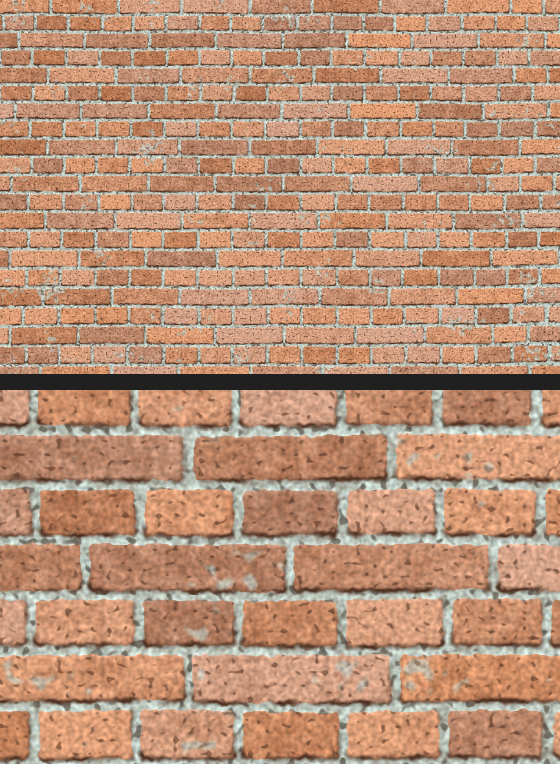
Top, the full canvas; bottom, a detail of the centre.
This texture is drawn by a Shadertoy shader. Its source:

```glsl
// Lengths are fractions of the canvas height, y runs downward
const float FIRST_COURSE = 0.0391;     // top of course zero
const float COURSE_HEIGHT = 0.0459;
const float COURSE_GROWTH = 0.000178;  // courses get taller downward
const float BRICK_PITCH = 0.1758;
const float PITCH_GROWTH = 0.00059;
const float BOND_CENTER = 0.576;       // joint that all courses align to
const float MORTAR_WIDTH = 0.0086;
const float CORNER_RADIUS = 0.004;
const float EDGE_ROUGHNESS = 0.0024;
const float JOINT_JITTER = 0.07;
const float REPAIR_START = 1.29;       // right strip with cut bricks
const float CUT_CHANCE = 0.65;
const float SHADOW_WIDTH = 0.0024;
const float GRAIN = 0.2;
const float BROAD_TONE = 0.3;

const vec3 BRICK_LIGHT = vec3(0.83, 0.61, 0.48);
const vec3 BRICK_DARK = vec3(0.65, 0.43, 0.31);
const vec3 PIT = vec3(0.31, 0.19, 0.13);
const vec3 MORTAR_LIGHT = vec3(0.78, 0.84, 0.81);
const vec3 MORTAR_MID = vec3(0.67, 0.68, 0.63);
const vec3 MORTAR_DARK = vec3(0.45, 0.44, 0.40);
const vec3 ORANGE_TINT = vec3(1.03, 0.97, 0.89);
const vec3 PINK_TINT = vec3(0.97, 1.00, 1.06);

vec2 hash2(vec2 p) {
    vec3 q = fract(vec3(p.xyx) * vec3(0.1031, 0.1030, 0.0973));
    q += dot(q, q.yzx + 33.33);
    return fract((q.xx + q.yz) * q.zy);
}

float gradientAt(vec2 cell, vec2 offset) {
    float angle = 6.2832 * hash2(cell).x;
    return dot(vec2(cos(angle), sin(angle)), offset);
}

float gradientNoise(vec2 p) {
    vec2 i = floor(p), f = fract(p);
    vec2 w = f * f * f * (f * (f * 6.0 - 15.0) + 10.0);
    vec2 e = vec2(1.0, 0.0);
    return mix(mix(gradientAt(i, f), gradientAt(i + e, f - e), w.x),
               mix(gradientAt(i + e.yx, f - e.yx), gradientAt(i + e.xx, f - e.xx), w.x), w.y);
}

float roundedBox(vec2 p, vec2 halfSize, float radius) {
    vec2 q = abs(p) - halfSize + radius;
    return length(max(q, 0.0)) + min(max(q.x, q.y), 0.0) - radius;
}

// Course number as a continuous value, solving the quadratic spacing
float courseAt(float y) {
    float b = COURSE_HEIGHT, c = COURSE_GROWTH;
    return (sqrt(b * b + 4.0 * c * (y - FIRST_COURSE)) - b) / (2.0 * c);
}

vec3 mortarColor(vec2 p) {
    float tone = 0.65 + 1.2 * gradientNoise(p * 130.0) + 0.6 * gradientNoise(p * 31.0);
    vec3 color = mix(MORTAR_MID, MORTAR_LIGHT, clamp(tone, 0.0, 1.0));
    return mix(color, MORTAR_DARK, smoothstep(0.15, 0.4, gradientNoise(p * 110.0 + 9.0)));
}

vec3 brickColor(vec2 p, vec2 id) {
    vec2 variation = hash2(id + 71.0);
    float broad = gradientNoise(p * 2.3 + 5.0) + 0.8 * gradientNoise(p * 6.0) + 0.5 * (p.y - 0.5);
    float tone = 0.84 + 0.95 * (variation.x - 0.5) + BROAD_TONE * broad;
    tone += 0.6 * gradientNoise(p * 42.0) + 0.5 * gradientNoise(p * 120.0);
    vec3 color = mix(BRICK_DARK, BRICK_LIGHT, clamp(tone, -0.3, 1.2));
    color *= mix(ORANGE_TINT, PINK_TINT, variation.y);
    float pits = smoothstep(0.25, 0.48, gradientNoise(p * vec2(135.0, 165.0) + 4.0));
    return mix(color, PIT, 0.55 * pits);
}

void mainImage(out vec4 fragColor, in vec2 fragCoord) {
    vec2 p = vec2(fragCoord.x, iResolution.y - fragCoord.y) / iResolution.y;
    float pixel = 0.7 / iResolution.y;
    float wear = smoothstep(REPAIR_START, 1.5, p.x) * smoothstep(0.1, 0.9, p.y);

    // Alternating courses of long and short bricks
    float wobble = 0.0035 * gradientNoise(p * vec2(5.0, 3.0)) + 0.005 * wear;
    float course = courseAt(p.y + wobble);
    float row = floor(course);
    float height = COURSE_HEIGHT + 2.0 * COURSE_GROWTH * course;
    float width = BRICK_PITCH + PITCH_GROWTH * row;
    float u = (p.x - BOND_CENTER) / width;
    u += JOINT_JITTER * (1.0 + wear) * gradientNoise(vec2(u * 0.9, row * 7.3 + 0.4));
    bool isLong = mod(row, 2.0) > 0.5;
    if (isLong) {
        float shift = mod(row, 4.0) > 2.0 ? 0.5 : 0.0;
        u += shift;
        float start = BOND_CENTER + (floor(u) - shift) * width;
        isLong = start < REPAIR_START || hash2(vec2(floor(u), row)).x > CUT_CHANCE;
        if (!isLong) u *= 2.0;
    } else {
        u = 2.0 * u + 0.5;
    }
    if (!isLong) width *= 0.5;

    // Rough brick outline
    vec2 id = vec2(floor(u), row);
    vec2 local = (vec2(fract(u), fract(course)) - 0.5) * vec2(width, height);
    vec2 shrink = 0.0014 * (hash2(id + 13.0) - 0.5);
    vec2 halfSize = 0.5 * (vec2(width, height) - MORTAR_WIDTH - 0.004 * wear) - shrink;
    float d = roundedBox(local, halfSize, CORNER_RADIUS);
    d += EDGE_ROUGHNESS * (gradientNoise(p * 75.0) + 0.7 * gradientNoise(p * 190.0));

    // Mortar smears on the brick faces
    vec3 mortar = mortarColor(p);
    vec3 brick = brickColor(p, id);
    float smear = smoothstep(0.38, 0.6, gradientNoise(p * 11.0) + 0.6 * gradientNoise(p * 70.0));
    brick = mix(brick, mortar, 0.7 * smear);
    vec3 color = mix(brick, mortar, smoothstep(-pixel, pixel, d));

    // Lit upper edge and shaded lower and right edges
    float edge = exp(-d * d / (SHADOW_WIDTH * SHADOW_WIDTH));
    float under = smoothstep(0.4, 0.9, local.y / halfSize.y);
    float side = 0.5 * smoothstep(0.9, 1.0, local.x / halfSize.x);
    float over = smoothstep(0.4, 1.0, -local.y / halfSize.y);
    float broken = clamp(0.7 + 1.4 * gradientNoise(p * 50.0 + 3.0), 0.0, 1.0);
    color = mix(color, PIT, edge * max(under, side) * broken);
    color += 0.06 * edge * over;

    // Sandy grain over everything
    color *= 1.0 + GRAIN * (gradientNoise(p * 170.0 + 2.0) + gradientNoise(p * 260.0 + 6.0));

    fragColor = vec4(clamp(color, 0.0, 1.0), 1.0);
}
```
